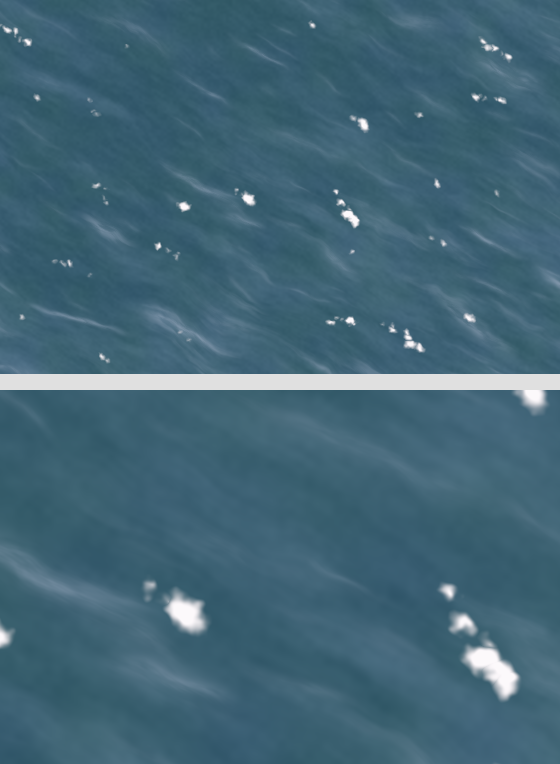
Top, the full canvas; bottom, a detail of the centre.
Write a WebGL 2 fragment shader that draws this texture.

```glsl
#version 300 es
precision highp float;
// Open sea from above: a deep teal surface with slanted ripples,
// pale torn wisps along the wind and clusters of white sun glints.
// Layers of stretched noise, jittered wisp cells and chains of blobs.
uniform vec2 u_resolution;
out vec4 fragColor;

const vec3 DEEP = vec3(0.200, 0.350, 0.418);
const vec3 LIGHT = vec3(0.292, 0.428, 0.510);
const vec3 FOAM = vec3(0.52, 0.60, 0.68);
const vec3 GLINT = vec3(0.99, 0.975, 0.985);
const float WIND_ANGLE = -0.52;

float hash(vec2 p) {
    return fract(sin(dot(p, vec2(127.1, 311.7))) * 43758.5);
}

vec2 hash2(vec2 p) {
    return vec2(hash(p), hash(p + vec2(37.2, 17.9)));
}

mat2 rotation(float a) {
    float c = cos(a), s = sin(a);
    return mat2(c, s, -s, c);
}

float noise(vec2 p) {
    vec2 i = floor(p), f = fract(p);
    f = f * f * (3.0 - 2.0 * f);
    float low = mix(hash(i), hash(i + vec2(1.0, 0.0)), f.x);
    float high = mix(hash(i + vec2(0.0, 1.0)), hash(i + 1.0), f.x);
    return mix(low, high, f.y);
}

vec2 noise2(vec2 p) {
    return vec2(noise(p), noise(p + 31.4)) - 0.5;
}

float fbm(vec2 p) {
    float sum = 0.0, amp = 0.53;
    for (int i = 0; i < 4; i++) {
        sum += amp * noise(p);
        p = rotation(0.15) * p * 2.03 + 11.3;
        amp *= 0.5;
    }
    return sum;
}

// Thin streaks with a soft halo, one at most per cell; q.x runs downwind
float wisps(vec2 q, vec2 size, float density) {
    vec2 home = floor(q / size);
    float sum = 0.0;
    for (int y = -1; y <= 1; y++) {
        for (int x = -1; x <= 1; x++) {
            vec2 id = home + vec2(x, y);
            if (hash(id + 5.3) > density) continue;
            vec2 d = q - (id + 0.5 + 0.7 * (hash2(id) - 0.5)) * size;
            vec2 shape = hash2(id + 71.7);
            float len = size.x * mix(0.25, 0.65, shape.x);
            float width = size.y * mix(0.04, 0.10, shape.y);
            d.y += (hash(id + 9.1) - 0.5) * 0.4 * d.x;
            float taper = 1.0 - smoothstep(0.1, 1.0, abs(d.x) / len);
            float strength = mix(0.3, 1.0, hash(id + 23.9));
            float edge = d.y * d.y / (width * width);
            sum += strength * taper * (0.72 * exp(-edge) + 0.28 * exp(-edge * 0.13));
        }
    }
    return sum;
}

// Loose chains of soft uneven blobs, one chain per occupied cell
float glints(vec2 p, float size, float density) {
    vec2 home = floor(p / size);
    float light = 0.0;
    for (int y = -1; y <= 1; y++) {
        for (int x = -1; x <= 1; x++) {
            vec2 id = home + vec2(x, y);
            if (hash(id + 3.7) > density) continue;
            vec2 centre = (id + 0.5 + 0.7 * (hash2(id + 13.1) - 0.5)) * size;
            float angle = -0.75 + 1.5 * (hash(id + 41.3) - 0.5);
            vec2 along = vec2(cos(angle), sin(angle));
            float crowd = hash(id + 29.5);
            float count = 1.0 + floor(6.9 * crowd * crowd);
            float scale = mix(0.5, 1.1, hash(id + 57.1));
            for (float k = 0.0; k < count; k++) {
                vec2 r = hash2(id * 3.1 + k * 7.7);
                vec2 offset = along * (k - 0.5 * (count - 1.0)) * 0.018;
                vec2 d = p - centre - offset - 0.022 * (r - 0.5);
                d = rotation(0.6 + 1.2 * (r.x - 0.5)) * d;
                d.x *= mix(0.55, 0.95, r.y);
                float radius = scale * mix(0.002, 0.0125, pow(hash(id + k * 5.9), 1.7));
                float blob = 1.0 - smoothstep(radius - 0.005, radius + 0.006, length(d));
                light = max(light, blob * mix(0.55, 1.0, smoothstep(0.002, 0.005, radius)));
            }
        }
    }
    return light;
}

void main() {
    vec2 p = gl_FragCoord.xy / u_resolution.y;
    vec2 q = rotation(-WIND_ANGLE) * p;
    vec2 bent = q + 0.03 * noise2(p * 8.0) + 0.010 * noise2(p * 28.0);

    // Water: broad swell, slanted ripples, grain and a shifting green tint
    float swell = fbm(q * vec2(1.8, 4.0) + 4.0);
    float ripple = fbm(bent * vec2(6.0, 24.0) + 17.0);
    float tone = smoothstep(0.32, 0.82, 0.5 * swell + 0.5 * ripple);
    vec3 colour = mix(DEEP, LIGHT, tone);
    colour += 0.026 * (noise(bent * vec2(28.0, 85.0)) - 0.5);
    colour += 0.016 * (noise(p * 120.0) - 0.5);
    colour += vec3(0.002, 0.012, -0.020) * (noise(p * 14.0 + 8.0) - 0.4);

    // Wisps and veils, torn by fine noise and gathered by the swell
    float torn = smoothstep(0.25, 0.7, fbm(bent * vec2(18.0, 70.0)));
    float veil = smoothstep(0.55, 0.85, fbm(bent * vec2(4.5, 22.0) + 53.0));
    float streak = wisps(bent, vec2(0.29, 0.13), 0.55);
    streak += 0.45 * wisps(bent + 7.4, vec2(0.18, 0.075), 0.5);
    streak += 0.45 * veil * smoothstep(0.4, 0.6, swell);
    colour = mix(colour, FOAM, min(0.9, streak * mix(0.4, 1.0, torn)));

    // Sun glints with uneven outlines and a faint warm rim
    vec2 ragged = p + 0.008 * noise2(p * 85.0) + 0.004 * noise2(p * 170.0);
    float light = glints(ragged + 2.6, 0.2, 0.68);
    colour = mix(colour, GLINT, light);
    colour += light * (1.0 - light) * vec3(0.10, 0.0, -0.02);
    fragColor = vec4(colour, 1.0);
}
```
